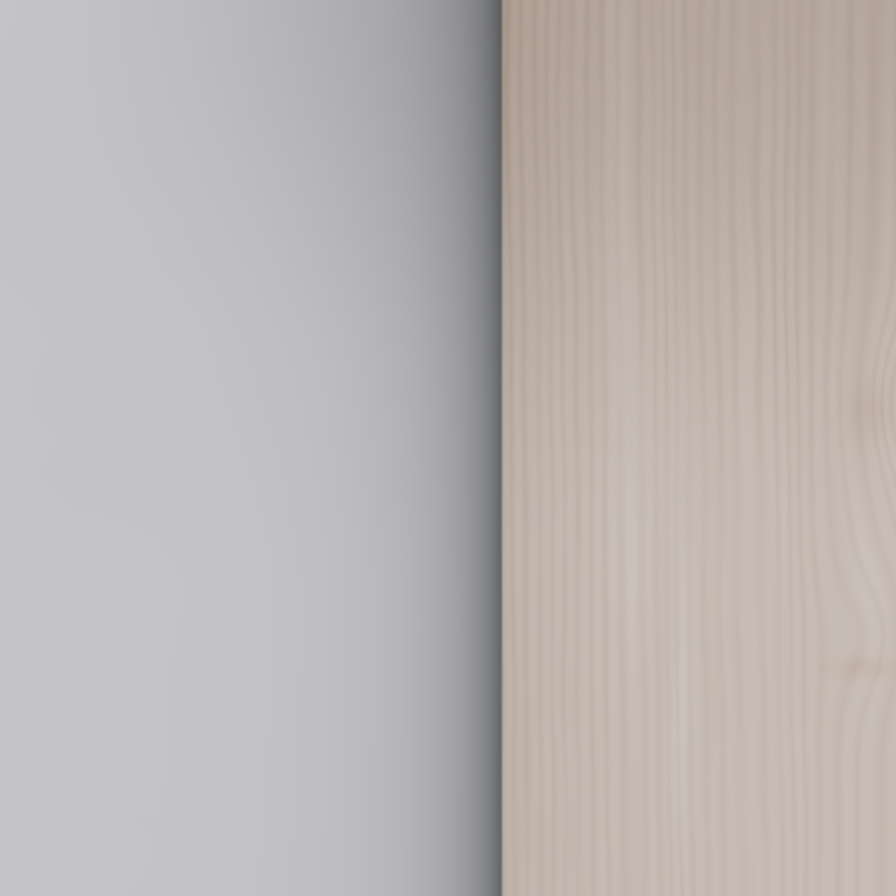
Give the GLSL for this texture, as a Shadertoy shader.

```glsl
// Draws a soft grey wall shaded toward the edge of a pale, vertically grained wood panel.

const float PANEL_EDGE = 0.56;

float hash(vec2 p) {
    return fract(sin(dot(p, vec2(127.1, 311.7))) * 43758.5453);
}

float noise(vec2 p) {
    vec2 cell = floor(p);
    vec2 f = fract(p);
    f = f * f * (3.0 - 2.0 * f);
    float low = mix(hash(cell), hash(cell + vec2(1.0, 0.0)), f.x);
    float high = mix(hash(cell + vec2(0.0, 1.0)), hash(cell + vec2(1.0)), f.x);
    return mix(low, high, f.y);
}

float fbm(vec2 p) {
    float sum = 0.0;
    float weight = 0.5;
    for (int i = 0; i < 4; i++) {
        sum += weight * noise(p);
        p = p * 2.03 + vec2(17.3, 9.1);
        weight *= 0.5;
    }
    return sum;
}

// Soft elongated spot, one at its centre
float glow(vec2 p, vec2 center, vec2 size) {
    vec2 q = (p - center) / size;
    return exp(-dot(q, q));
}

// Wall: a broad falloff plus a tight contact shadow beside the panel
vec3 wallColor(vec2 p) {
    float d = max(PANEL_EDGE - p.x, 0.0);
    float spread = mix(0.085, 0.125, smoothstep(0.3, 1.0, p.y));
    float broad = 0.23 * exp(-d / spread);
    float contact = 0.16 * exp(-d / 0.02);
    float topShade = 0.035 * smoothstep(0.55, 1.05, p.y) * smoothstep(0.0, 0.4, p.x);
    float value = 0.77 - broad - contact - topShade;
    value += 0.008 * (fbm(p * 4.0) - 0.5);
    vec3 tint = mix(vec3(0.0, -0.004, 0.006), vec3(-0.006, 0.004, 0.008),
                    exp(-d / 0.03));
    return vec3(value) + tint;
}

// Bends the grain, with stronger arches toward the right side
float grainCoordinate(vec2 p) {
    float x = p.x + 0.022 * (noise(vec2(p.x * 5.0, p.y * 2.2)) - 0.5);
    x += 0.004 * (noise(vec2(p.x * 25.0, p.y * 9.0)) - 0.5);
    x += 0.030 * glow(p, vec2(1.0, 0.55), vec2(0.06, 0.10));
    x -= 0.035 * glow(p, vec2(0.98, 0.29), vec2(0.05, 0.08));
    return x;
}

// Fine lines of uneven strength, centred on zero
float grainLines(float x, float y) {
    float phase = x * 58.0 + 1.6 * noise(vec2(x * 22.0, 3.0));
    float line = pow(0.5 + 0.5 * sin(6.28318 * phase), 2.0) - 0.375;
    float strength = 0.35 + 0.65 * noise(vec2(x * 30.0, y * 3.0));
    float fiber = noise(vec2(x * 150.0, y * 7.0)) - 0.5;
    return -line * strength + 0.35 * fiber;
}

// Broad pale streaks running through the timber
float paleStreaks(vec2 p, float x) {
    float streak = glow(p, vec2(0.690, 0.80), vec2(0.010, 0.30));
    streak += 0.9 * glow(p, vec2(0.705, 0.46), vec2(0.020, 0.20));
    streak += 0.9 * glow(p, vec2(0.760, 0.24), vec2(0.011, 0.24));
    streak += 0.7 * glow(p, vec2(0.925, 0.92), vec2(0.009, 0.16));
    streak += 0.8 * glow(p, vec2(0.968, 0.34), vec2(0.022, 0.10));
    return streak * (0.5 + 0.7 * noise(vec2(x * 110.0, p.y * 6.0)));
}

vec3 woodColor(vec2 p) {
    float d = max(p.x - PANEL_EDGE, 0.0);
    float x = grainCoordinate(p);

    // Large-scale light: dimmer at the top and along the left edge
    float light = 1.0 - 0.75 * smoothstep(0.35, 1.05, p.y);
    light -= 0.38 * exp(-d / 0.06);
    light += 0.12 * (fbm(vec2(x * 14.0, p.y * 1.5)) - 0.47);
    vec3 color = mix(vec3(0.680, 0.622, 0.580), vec3(0.775, 0.730, 0.700), light);

    color += grainLines(x, p.y) * vec3(0.026, 0.032, 0.036);
    color += paleStreaks(p, x) * vec3(0.022, 0.027, 0.032);

    // Warm knots where the grain arches
    float knot = glow(p, vec2(0.97, 0.54), vec2(0.025, 0.035));
    knot += glow(p, vec2(0.965, 0.255), vec2(0.035, 0.012));
    color -= knot * vec3(0.018, 0.030, 0.038);

    // Rounded edge
    color -= 0.05 * exp(-d / 0.003);
    return color;
}

void mainImage(out vec4 fragColor, in vec2 fragCoord) {
    vec2 p = fragCoord / iResolution.xy;
    float softness = max(0.0022, 1.0 / iResolution.x);
    float panel = smoothstep(-softness, softness, p.x - PANEL_EDGE);
    vec3 color = mix(wallColor(p), woodColor(p), panel);
    fragColor = vec4(clamp(color, 0.0, 1.0), 1.0);
}
```
